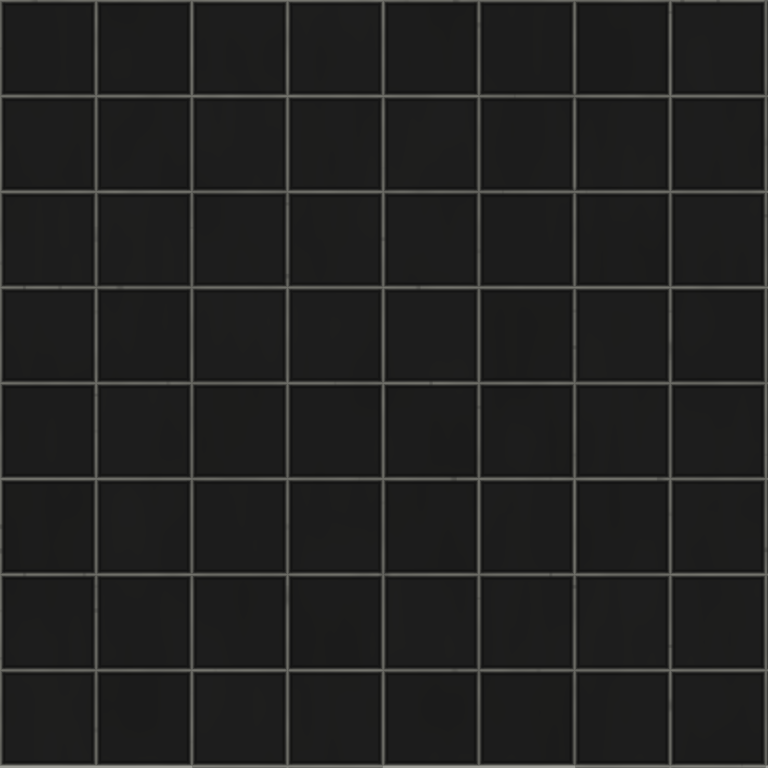
Write a WebGL 1 fragment shader that draws this pattern.

```glsl
precision highp float;
// Charcoal square tiles, eight by eight, with thin pale worn grout lines.

uniform vec2 u_resolution;

const float PITCH = 0.1246;                  // tile spacing, in canvas units
const vec2 GRID_CENTER = vec2(0.499, 0.501); // middle crossing of the grid
const float LINE_SOFTNESS = 0.00165;         // spread of the grout profile
const vec3 TILE_COLOR = vec3(0.112, 0.112, 0.111);
const vec3 GROUT_COLOR = vec3(0.43, 0.43, 0.405);
const vec3 EDGE_COLOR = vec3(0.62, 0.62, 0.595);

float hash(vec2 p) {
  vec3 q = fract(p.xyx * vec3(0.1031, 0.1030, 0.0973));
  q += dot(q, q.yzx + 33.33);
  return fract((q.x + q.y) * q.z);
}

float valueNoise(vec2 p) {
  vec2 cell = floor(p);
  vec2 f = fract(p);
  vec2 s = f * f * (3.0 - 2.0 * f);
  float low = mix(hash(cell), hash(cell + vec2(1.0, 0.0)), s.x);
  float high = mix(hash(cell + vec2(0.0, 1.0)), hash(cell + vec2(1.0, 1.0)), s.x);
  return mix(low, high, s.y);
}

float bell(float x, float spread) {
  float t = x / spread;
  return exp(-0.5 * t * t);
}

// Signed distance from the nearest line of a repeated family.
float lineOffset(float x) {
  return (fract(x + 0.5) - 0.5) * PITCH;
}

// Brightness along one line: segment tone, slow grain and a few worn spots.
float lineWear(float along, float lineId, float seed) {
  float row = lineId * 7.0 + seed;
  float segment = hash(vec2(floor(along) + 20.0, row + 50.0)) - 0.5;
  float grain = valueNoise(vec2(along * 5.0 + 100.0, row + 90.0)) - 0.5;
  float spots = valueNoise(vec2(along * 8.0 + 300.0, row + 140.0));
  float worn = smoothstep(0.9, 1.0, spots);
  return (0.96 + 0.14 * segment + 0.10 * grain) * (1.0 - 0.25 * worn);
}

// Faint mottling, drawn out vertically, plus a small tone shift per tile.
float tileTone(vec2 uv, vec2 tile) {
  float streaks = valueNoise(uv * vec2(60.0, 14.0) + 40.0) - 0.5;
  float clouds = valueNoise(uv * 12.0 + 80.0) - 0.5;
  float shift = hash(tile + 30.0) - 0.5;
  return 0.004 * streaks + 0.006 * clouds + 0.007 * shift;
}

// Pale strip along the bottom edge, stronger on every other pair of tiles.
float bottomEdge(vec2 uv, float column, float pixel) {
  float strip = 1.0 - smoothstep(0.0024, 0.0024 + pixel, uv.y);
  float strong = 1.0 - step(2.0, mod(column, 4.0));
  return strip * mix(0.45, 1.0, strong);
}

void main() {
  vec2 uv = gl_FragCoord.xy / u_resolution;
  vec2 grid = (uv - GRID_CENTER) / PITCH;
  vec2 lineId = floor(grid + 0.5);
  vec2 offset = vec2(lineOffset(grid.x), lineOffset(grid.y));
  float pixel = 1.0 / min(u_resolution.x, u_resolution.y);
  float spread = max(LINE_SOFTNESS, 0.6 * pixel);

  // Tile face with a narrow dark rim beside the grout.
  vec3 color = TILE_COLOR + tileTone(uv, floor(grid));
  float rim = max(bell(abs(offset.x) - 0.0052, 0.0011),
                  bell(abs(offset.y) - 0.0052, 0.0011));
  color *= 1.0 - 0.34 * rim;

  // Soft grout in both directions; horizontals are slightly brighter.
  float vertical = bell(offset.x, spread) * lineWear(grid.y, lineId.x, 1.0);
  float horizontal = bell(offset.y, spread) * lineWear(grid.x, lineId.y, 4.0);
  float grout = max(vertical, 1.05 * horizontal);
  color = mix(color, GROUT_COLOR, clamp(grout, 0.0, 1.1));

  color = mix(color, EDGE_COLOR, bottomEdge(uv, floor(grid.x) + 4.0, pixel));
  gl_FragColor = vec4(color, 1.0);
}
```
